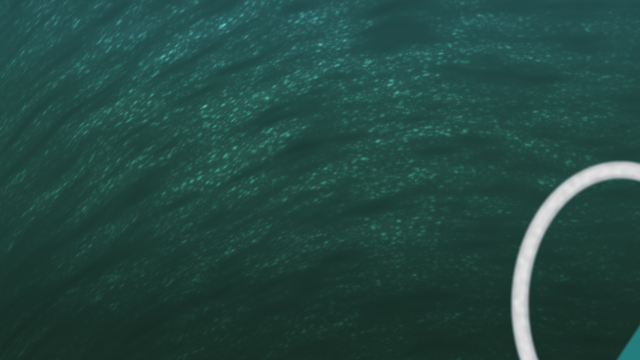
This texture is drawn by a WebGL 1 fragment shader. Its source:

```glsl
precision highp float;
uniform vec2 u_resolution;

const vec3 WATER_TOP = vec3(0.135, 0.305, 0.300);
const vec3 WATER_MID = vec3(0.118, 0.258, 0.228);
const vec3 WATER_LOW = vec3(0.088, 0.182, 0.152);
const vec3 GLINT_GREEN = vec3(0.13, 0.35, 0.27);
const vec3 GLINT_BLUE = vec3(0.15, 0.34, 0.34);
const vec3 RING_LIGHT = vec3(0.86, 0.86, 0.86);
const vec3 RING_SHADE = vec3(0.48, 0.55, 0.58);
const vec3 CORNER_TEAL = vec3(0.14, 0.49, 0.49);

const vec2 GLOW_CENTER = vec2(0.77, 0.73);
const vec2 GLOW_SIZE = vec2(0.78, 0.46);
const vec2 RING_CENTER = vec2(1.7245, 0.155);
const vec2 RING_RADII = vec2(0.280, 0.373);
const float RING_HALF_WIDTH = 0.024;
const float EDGE_BLUR = 0.006;
const float GLINT_DENSITY = 74.0;
const float GLINT_GAIN = 1.15;

vec2 hash2(vec2 p) {
  vec2 q = vec2(dot(p, vec2(127.1, 311.7)), dot(p, vec2(269.5, 183.3)));
  return fract(sin(q) * 43758.54);
}

float gradientNoise(vec2 p) {
  vec2 i = floor(p);
  vec2 f = fract(p);
  vec2 w = f * f * f * (f * (f * 6.0 - 15.0) + 10.0);
  float a = dot(hash2(i) * 2.0 - 1.0, f);
  float b = dot(hash2(i + vec2(1.0, 0.0)) * 2.0 - 1.0, f - vec2(1.0, 0.0));
  float c = dot(hash2(i + vec2(0.0, 1.0)) * 2.0 - 1.0, f - vec2(0.0, 1.0));
  float d = dot(hash2(i + 1.0) * 2.0 - 1.0, f - 1.0);
  return mix(mix(a, b, w.x), mix(c, d, w.x), w.y);
}

// Bends the plane so that ripples climb on the left and lie flat on the right
vec2 flowCoords(vec2 p) {
  float x = min(p.x, 1.3);
  return vec2(p.x, p.y - x * (0.95 - 0.365 * x));
}

// Soft scattered spots, each with its own strength
float glints(vec2 p) {
  vec2 cell = floor(p);
  float sum = 0.0;
  for (int j = -1; j <= 1; j++) {
    for (int i = -1; i <= 1; i++) {
      vec2 id = cell + vec2(float(i), float(j));
      vec2 offset = p - id - hash2(id);
      float strength = hash2(id + 37.0).x;
      offset *= vec2(0.85, 1.15);
      sum += strength * strength * strength * exp(-8.0 * dot(offset, offset));
    }
  }
  return sum;
}

float ellipseDistance(vec2 q, vec2 radii) {
  float k = length(q / radii);
  return k * (k - 1.0) / max(length(q / (radii * radii)), 0.001);
}

vec3 water(vec2 p) {
  vec3 color = mix(WATER_LOW, WATER_MID, smoothstep(0.0, 0.55, p.y));
  color = mix(color, WATER_TOP, smoothstep(0.5, 1.0, p.y));

  vec2 fromGlow = (p - GLOW_CENTER) / GLOW_SIZE;
  float glow = exp(-dot(fromGlow, fromGlow));

  // Long dark and light ripples
  vec2 flow = flowCoords(p);
  flow.y += 0.025 * gradientNoise(p * 4.0);
  float broad = gradientNoise(flow * vec2(4.0, 15.0));
  float narrow = gradientNoise(flow * vec2(9.0, 38.0) + 11.0);
  float ripple = broad + 0.7 * narrow;
  color *= 1.0 + 0.10 * glow + (0.08 + 0.22 * glow) * ripple;

  // Glints gather along the ripple crests
  float crest = smoothstep(-0.42, 0.50, ripple);
  float fine = glints(flow * GLINT_DENSITY * vec2(0.9, 1.05));
  fine += 0.5 * glints(flow * GLINT_DENSITY * 1.6 + 19.0);
  float reach = 0.13 + 0.87 * glow;
  vec3 tint = mix(GLINT_GREEN, GLINT_BLUE, smoothstep(0.65, 0.95, p.y));
  return color + tint * fine * crest * reach * GLINT_GAIN;
}

void main() {
  vec2 p = gl_FragCoord.xy / u_resolution.y;
  vec3 color = water(p);

  // Teal corner
  float corner = dot(p - vec2(1.713, 0.0), normalize(vec2(0.097, -0.065)));
  color = mix(color, CORNER_TEAL, smoothstep(-EDGE_BLUR, EDGE_BLUR, corner));

  // Pale ring with rounded shading and faint wear
  float d = ellipseDistance(p - RING_CENTER, RING_RADII);
  float cover = 1.0 - smoothstep(-EDGE_BLUR, EDGE_BLUR, abs(d) - RING_HALF_WIDTH);
  float across = d / RING_HALF_WIDTH;
  float shade = 0.5 * smoothstep(0.3, 1.1, across) + 0.6 * smoothstep(0.2, 1.1, -across);
  vec3 ring = mix(RING_LIGHT, RING_SHADE, shade);
  ring *= 1.0 + 0.10 * gradientNoise(p * 45.0);
  color = mix(color, ring, cover);

  gl_FragColor = vec4(clamp(color, 0.0, 1.0), 1.0);
}
```
